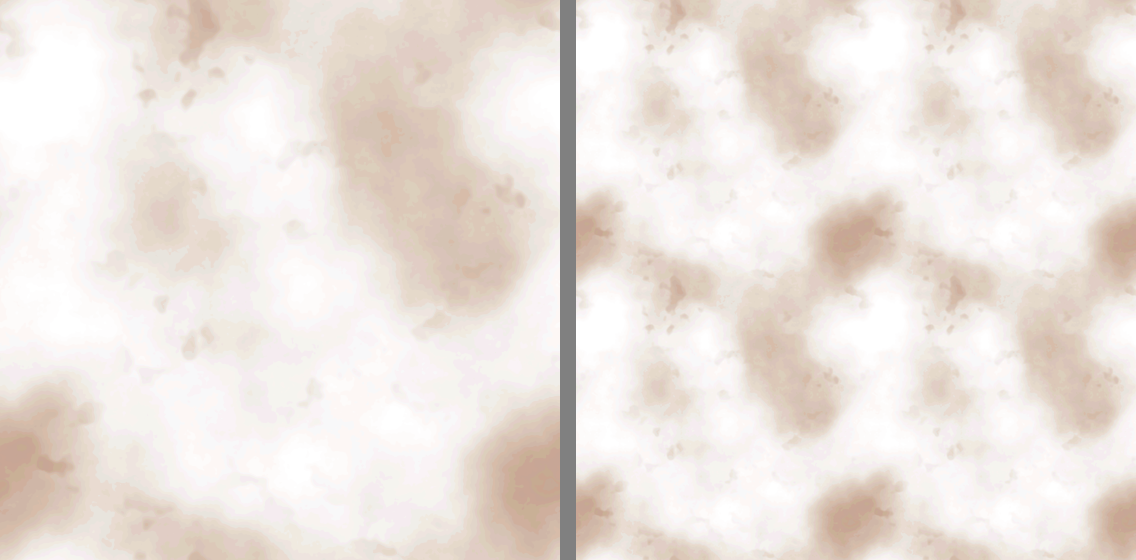
Left, the tile; right, the same tile 2 across and 2 down.
This texture is drawn by a Shadertoy shader. Its source:

```glsl
// Soft, seamless beige clouds on warm white, like a pale watercolour wash.
// Whole-number waves give the large stains, wrapped gradient noise frays them,
// and the density is split into thin tone bands with slightly shifting tints.

const float TAU = 6.2831853;
const float BAND_STEP = 0.16;
const float RAMP_START = -1.6;
const float RAMP_STEP = 0.6;

// Paper white to deep tan, evenly spaced in density
const vec3 RAMP[8] = vec3[8](
    vec3(1.0, 1.0, 1.0),
    vec3(0.983, 0.967, 0.965),
    vec3(0.962, 0.945, 0.938),
    vec3(0.927, 0.898, 0.870),
    vec3(0.888, 0.830, 0.780),
    vec3(0.852, 0.775, 0.718),
    vec3(0.822, 0.722, 0.652),
    vec3(0.780, 0.655, 0.575));

float hash(ivec2 cell, int seed) {
    uint h = uint(cell.x) * 1597334677u ^ uint(cell.y) * 3812015801u ^ uint(seed) * 2654435769u;
    h = (h ^ (h >> 16)) * 2246822519u;
    h = (h ^ (h >> 13)) * 3266489917u;
    h ^= h >> 16;
    return float(h >> 8) / 16777216.0;
}

// Slope contribution of one lattice corner, wrapped to the period
float corner(ivec2 cell, vec2 offset, int period, int seed) {
    ivec2 wrapped = ((cell % period) + period) % period;
    float angle = TAU * hash(wrapped, seed);
    return dot(vec2(cos(angle), sin(angle)), offset);
}

// Gradient noise around zero with "period" cells across the tile
float noise(vec2 uv, int period, int seed) {
    vec2 p = uv * float(period);
    ivec2 c = ivec2(floor(p));
    vec2 f = fract(p);
    vec2 s = f * f * f * (f * (f * 6.0 - 15.0) + 10.0);
    float low = mix(corner(c, f, period, seed),
                    corner(c + ivec2(1, 0), f - vec2(1, 0), period, seed), s.x);
    float high = mix(corner(c + ivec2(0, 1), f - vec2(0, 1), period, seed),
                     corner(c + ivec2(1, 1), f - vec2(1, 1), period, seed), s.x);
    return mix(low, high, s.y);
}

float fbm(vec2 uv, int period, int octaves, int seed) {
    float sum = 0.0, gain = 1.0;
    for (int i = 0; i < octaves; i++) {
        sum += gain * noise(uv, period, seed + i);
        period *= 2;
        gain *= 0.55;
    }
    return sum;
}

// Large stains: random-phase waves, scaled to zero mean and unit deviation
float stains(vec2 uv, int seed) {
    float sum = 0.0, power = 0.0;
    for (int y = 0; y <= 3; y++) {
        for (int x = -3; x <= 3; x++) {
            if (y == 0 && x <= 0) continue;
            vec2 wave = vec2(x, y);
            float k2 = dot(wave, wave);
            float amplitude = k2 * exp(-0.36 * k2);
            sum += amplitude * cos(TAU * (dot(wave, uv) + hash(ivec2(x, y), seed)));
            power += 0.5 * amplitude * amplitude;
        }
    }
    return sum / sqrt(power);
}

// Sparse small blots
float blots(vec2 uv, int seed) {
    float region = smoothstep(-0.05, 0.3, noise(uv, 5, seed));
    float spot = smoothstep(0.1, 0.45, fbm(uv, 13, 3, seed + 1));
    return region * spot;
}

// Flat colour of one tone band, leaning to pink, cream or grey-green
vec3 bandColour(float band) {
    float t = clamp((band * BAND_STEP - RAMP_START) / RAMP_STEP, 0.0, 6.999);
    int i = int(t);
    vec3 base = mix(RAMP[i], RAMP[i + 1], fract(t));
    vec3 pinkTint = vec3(0.007, -0.011, -0.002) * sin(2.4 * band);
    vec3 creamTint = vec3(0.002, 0.003, -0.014) * cos(1.7 * band);
    return base + (pinkTint + creamTint) * smoothstep(0.0, 1.2, t);
}

void mainImage(out vec4 fragColor, in vec2 fragCoord) {
    vec2 uv = fragCoord / iResolution.xy;

    // Bend the stains so their outlines wander
    vec2 bend = vec2(fbm(uv, 4, 3, 11), fbm(uv, 4, 3, 23));
    vec2 bent = uv + 0.05 * bend;

    // Density: stains, frayed detail and blots
    float density = 0.95 * stains(bent, 7) - 0.1;
    density += 0.8 * fbm(uv, 7, 5, 37);
    density += 0.9 * blots(uv, 53);

    // Tone bands with ragged, smoothed edges
    float level = density / BAND_STEP + 0.4 * noise(uv, 150, 71);
    float band = floor(level);
    float edge = clamp(0.6 * fwidth(level), 0.04, 0.5);
    float blend = smoothstep(0.5 - edge, 0.5 + edge, level - band);
    vec3 colour = mix(bandColour(band), bandColour(band + 1.0), blend);

    fragColor = vec4(clamp(colour, 0.0, 1.0), 1.0);
}
```
